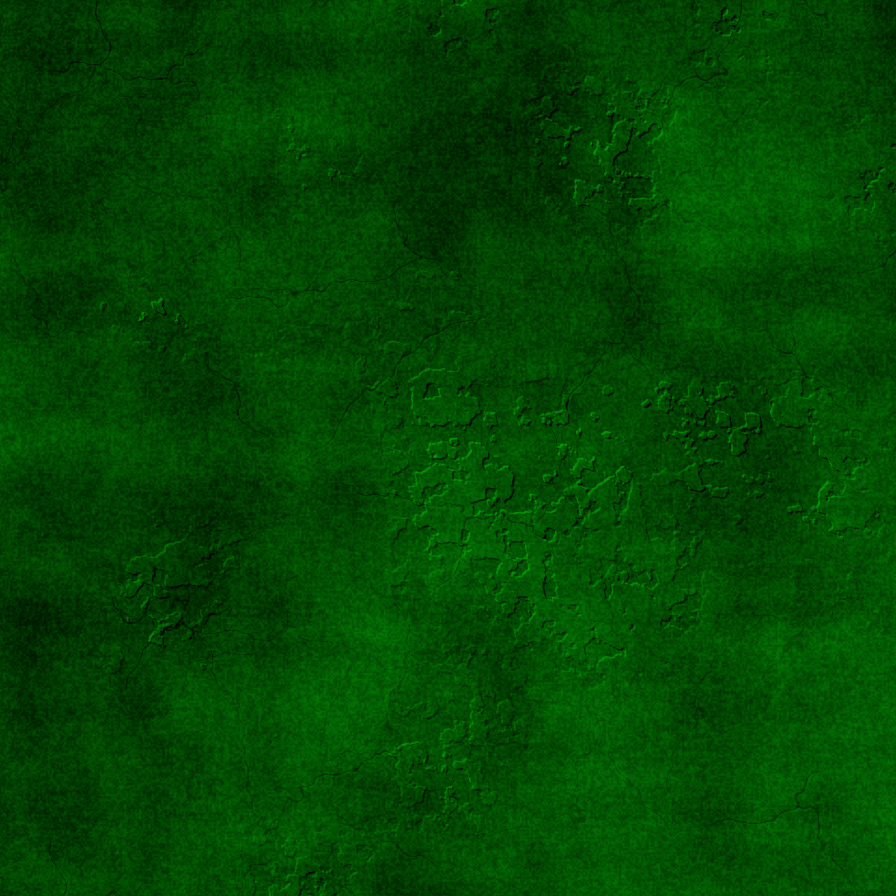
This texture is drawn by a WebGL 1 fragment shader. Its source:

```glsl
precision highp float;
// Aged green plaster: cloudy stains over a fine gritty weave, with hairline
// branching cracks and embossed flakes of peeling paint. Built from value
// noise, a warped Voronoi edge network and thresholded height fields.
uniform vec2 u_resolution;

const vec3 PLASTER_TINT = vec3(0.025, 1.0, 0.028);
const float BASE_TONE = 0.268;

float hash(vec2 p) {
  vec3 q = fract(vec3(p.xyx) * 0.1031);
  q += dot(q, q.yzx + 33.33);
  return fract((q.x + q.y) * q.z);
}

vec2 hash2(vec2 p) {
  return vec2(hash(p), hash(p + 71.7));
}

float noise(vec2 p) {
  vec2 cell = floor(p);
  vec2 f = fract(p);
  f = f * f * (3.0 - 2.0 * f);
  float low = mix(hash(cell), hash(cell + vec2(1.0, 0.0)), f.x);
  float high = mix(hash(cell + vec2(0.0, 1.0)), hash(cell + 1.0), f.x);
  return mix(low, high, f.y);
}

// Four turned octaves, normalised to 0..1
float fbm(vec2 p) {
  float sum = 0.0;
  float amplitude = 0.5333;
  for (int i = 0; i < 4; i++) {
    sum += amplitude * noise(p);
    p = mat2(1.6, 1.2, -1.2, 1.6) * p + 17.3;
    amplitude *= 0.5;
  }
  return sum;
}

// Distance to the border between the two nearest Voronoi cells
float cellBorder(vec2 p) {
  vec2 cell = floor(p);
  vec2 nearest = vec2(9.0);
  vec2 second = vec2(9.0);
  for (int y = -1; y <= 1; y++) {
    for (int x = -1; x <= 1; x++) {
      vec2 id = cell + vec2(float(x), float(y));
      vec2 offset = id + hash2(id) - p;
      if (dot(offset, offset) < dot(nearest, nearest)) {
        second = nearest;
        nearest = offset;
      } else if (dot(offset, offset) < dot(second, second)) {
        second = offset;
      }
    }
  }
  float gap = dot(second, second) - dot(nearest, nearest);
  return gap / (2.0 * length(second - nearest) + 0.001);
}

// Ragged hairline cracks, present only in some areas
float crack(vec2 uv, float scale, float width, float seed) {
  vec2 warp = vec2(fbm(uv * 15.0 + seed), fbm(uv * 15.0 + seed + 40.0)) - 0.5;
  float border = cellBorder((uv + 0.09 * warp) * scale + seed) / scale;
  float presence = smoothstep(0.46, 0.72, noise(uv * 7.0 + seed * 2.0));
  return presence * (1.0 - smoothstep(0.2 * width, 1.4 * width, border));
}

// Height of the paint skin: broad sheets with crumbling outlines
float paintSkin(vec2 uv) {
  float height = 0.5 * fbm(uv * 4.0 + 8.0) + 0.5 * fbm(uv * 62.0 + 3.0);
  return smoothstep(0.52, 0.56, height);
}

// Where the paint flakes: the middle and some scattered places
float flakeArea(vec2 uv) {
  vec2 fromMiddle = uv - vec2(0.5, 0.42);
  float middle = exp(-14.0 * dot(fromMiddle, fromMiddle));
  return smoothstep(0.5, 0.8, fbm(uv * 6.0 + 60.0) + 0.24 * middle);
}

// Soft light and dark clouds, mid-sized blotches and brushed streaks
float clouds(vec2 uv) {
  float tone = 0.07 * (uv.x - uv.y);
  tone += 0.23 * (fbm(uv * 3.6 + 21.0) - 0.5);
  tone += 0.15 * (fbm(uv * 14.0 + 5.0) - 0.5);
  tone += 0.045 * (noise(uv * vec2(30.0, 4.0)) - 0.5);
  tone += 0.045 * (noise(uv * vec2(6.0, 44.0) + 9.0) - 0.5);
  return tone - 0.045 * smoothstep(0.54, 0.76, fbm(uv * vec2(7.0, 9.0) + 33.0));
}

// Fine grit crossed by faint horizontal and vertical threads
float grain(vec2 uv) {
  float threads = noise(uv * vec2(50.0, 400.0)) + noise(uv * vec2(400.0, 70.0));
  float grit = noise(uv * 480.0 + 11.0) + 0.6 * noise(uv * 230.0 + 37.0) - 0.8;
  return 0.04 * (threads - 1.0) + 0.12 * grit;
}

void main() {
  vec2 uv = gl_FragCoord.xy / min(u_resolution.x, u_resolution.y);
  vec2 lightStep = vec2(-0.0018, 0.0018);

  float tone = BASE_TONE + clouds(uv) + grain(uv);

  // Peeling paint with lit and shaded rims
  float skin = paintSkin(uv);
  float rim = skin - paintSkin(uv + lightStep);
  float area = flakeArea(uv);
  tone += area * (0.22 * rim + 0.04 * (skin - 0.5));

  // Long cracks with a faint lit lip, then finer ones
  tone -= 0.11 * crack(uv, 4.5, 0.0012, 4.0);
  tone += 0.03 * crack(uv + lightStep, 4.5, 0.0012, 4.0);
  tone -= 0.07 * crack(uv, 9.0, 0.001, 27.0);

  gl_FragColor = vec4(PLASTER_TINT * clamp(tone, 0.04, 0.6), 1.0);
}
```
